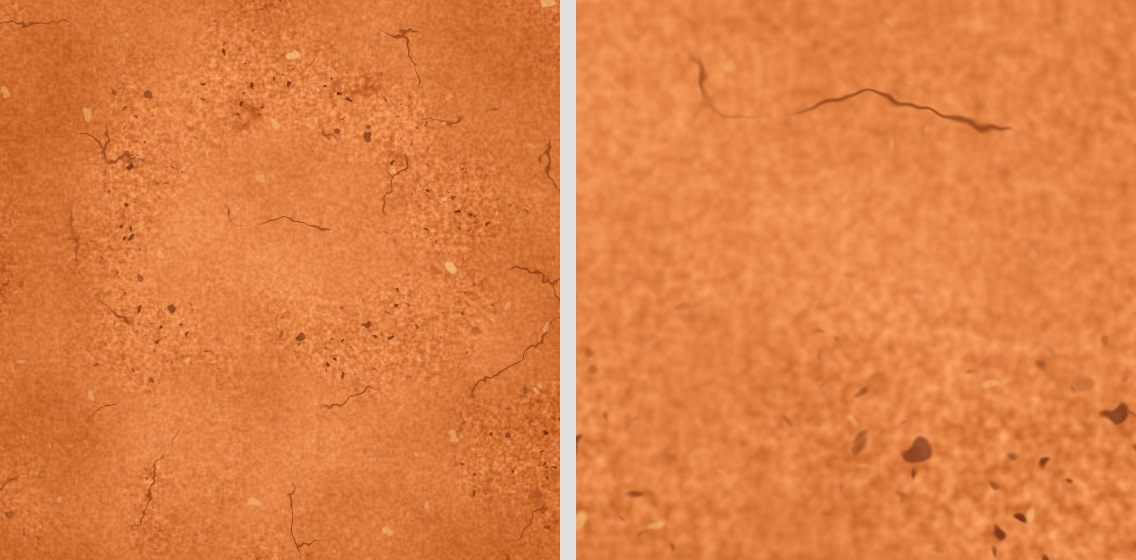
Left: the whole. Right: its middle third, enlarged.
Write a WebGL 2 fragment shader that draws this texture.

```glsl
#version 300 es
precision highp float;

uniform vec2 u_resolution;
out vec4 fragColor;

// Colours
const vec3 CLAY = vec3(0.885, 0.513, 0.268);
const vec3 TONE_AXIS = vec3(0.85, 1.0, 0.93);
const vec3 RUBBLE = vec3(0.68, 0.29, 0.11);
const vec3 PIT = vec3(0.36, 0.13, 0.05);
const vec3 CRACK = vec3(0.50, 0.21, 0.07);
const vec3 CHIP = vec3(0.97, 0.76, 0.51);

// Amounts and sizes, in canvas units
const float BROAD_CONTRAST = 0.075;
const float GRAIN_CONTRAST = 0.15;
const float VIGNETTE = 0.10;
const float CRACK_CELLS = 4.0;
const float CRACK_WIDTH = 0.0022;
const float SOFTNESS = 0.0022;

vec2 hash2(vec2 cell, float seed) {
    uvec2 v = uvec2(ivec2(cell) + 4096) + uvec2(uint(seed) * 977u, uint(seed) * 331u);
    v = v * 1664525u + 1013904223u;
    v.x += v.y * 1664525u;
    v.y += v.x * 1664525u;
    v ^= v >> 16u;
    v.x += v.y * 1664525u;
    v.y += v.x * 1664525u;
    v ^= v >> 16u;
    return vec2(v & 65535u) / 65535.0;
}

float cornerSlope(vec2 cell, vec2 offset, float seed) {
    float angle = 6.28318 * hash2(cell, seed).x;
    return dot(vec2(cos(angle), sin(angle)), offset);
}

float gradientNoise(vec2 p, float seed) {
    vec2 i = floor(p), f = p - i;
    vec2 w = f * f * f * (f * (f * 6.0 - 15.0) + 10.0);
    vec2 e = vec2(1.0, 0.0);
    float low = mix(cornerSlope(i, f, seed), cornerSlope(i + e, f - e, seed), w.x);
    float high = mix(cornerSlope(i + e.yx, f - e.yx, seed), cornerSlope(i + 1.0, f - 1.0, seed), w.x);
    return mix(low, high, w.y);
}

float fbm(vec2 p, float seed) {
    float sum = 0.0, gain = 1.0;
    for (int k = 0; k < 4; k++) {
        sum += gain * gradientNoise(p, seed + float(k));
        p = p * 2.03 + 7.1;
        gain *= 0.55;
    }
    return sum;
}

// Regions where the surface is broken up
float roughness(vec2 p) {
    return smoothstep(-0.12, 0.42, fbm(p * 3.2, 11.0));
}

// Coverage of randomly turned oval spots; clustering 0 = even, 1 = only in rough regions
float scatter(vec2 p, float cells, float density, float radius, float clustering, float seed) {
    float cover = 0.0;
    float soft = max(SOFTNESS, 1.0 / u_resolution.y);
    vec2 home = floor(p * cells);
    for (int y = -1; y <= 1; y++) {
        for (int x = -1; x <= 1; x++) {
            vec2 cell = home + vec2(x, y);
            vec2 centre = (cell + hash2(cell, seed)) / cells;
            vec2 pick = hash2(cell, seed + 1.0);
            if (pick.x > density) continue;
            float turn = 6.28318 * hash2(cell, seed + 2.0).x;
            vec2 d = mat2(cos(turn), sin(turn), -sin(turn), cos(turn)) * (p - centre);
            float size = radius * mix(0.35, 1.0, pick.y * pick.y);
            float dist = length(d * vec2(1.0, 1.6)) - size;
            float strength = mix(1.0, roughness(centre), clustering) * mix(0.55, 1.0, pick.y);
            cover = max(cover, strength * (1.0 - smoothstep(-soft, soft, dist)));
        }
    }
    return cover;
}

// Distance to the nearest border between irregular plates
float plateBorder(vec2 p) {
    vec2 home = floor(p), nearest = vec2(9.0);
    for (int k = 0; k < 25; k++) {
        vec2 cell = home + vec2(k % 5 - 2, k / 5 - 2);
        vec2 d = cell + hash2(cell, 31.0) - p;
        if (dot(d, d) < dot(nearest, nearest)) nearest = d;
    }
    float border = 9.0;
    for (int k = 0; k < 25; k++) {
        vec2 cell = home + vec2(k % 5 - 2, k / 5 - 2);
        vec2 d = cell + hash2(cell, 31.0) - p, span = d - nearest;
        if (dot(span, span) > 0.0001) border = min(border, dot(0.5 * (d + nearest), normalize(span)));
    }
    return border;
}

void main() {
    vec2 p = gl_FragCoord.xy / u_resolution.y;
    vec2 screen = gl_FragCoord.xy / u_resolution - 0.5;
    float rough = roughness(p);

    // Clay tone: broad stains, fine grain and darker margins
    float grain = gradientNoise(p * 62.0, 20.0) * 0.7 + gradientNoise(p * 125.0, 21.0) + gradientNoise(p * 210.0, 22.0) * 0.6;
    float tone = BROAD_CONTRAST * fbm(p * 4.5, 3.0) + GRAIN_CONTRAST * mix(0.5, 1.0, rough) * grain;
    tone -= VIGNETTE * smoothstep(0.28, 0.68, length(screen * vec2(1.12, 0.9)));
    vec3 colour = CLAY + TONE_AXIS * tone;

    // Crumbled reddish patches
    float crumbs = smoothstep(0.05, 0.6, fbm(p * 34.0, 41.0) + 0.3 * rough - 0.1);
    float patches = smoothstep(0.08, 0.45, fbm(p * 6.0, 47.0));
    colour = mix(colour, RUBBLE, 0.75 * crumbs * patches * mix(0.3, 1.0, rough));

    // Broken hairline cracks
    vec2 bend = vec2(fbm(p * 11.0, 51.0), fbm(p * 11.0, 56.0));
    float crackDistance = plateBorder((p + 0.035 * bend) * CRACK_CELLS) / CRACK_CELLS;
    float crackShown = smoothstep(0.02, 0.28, fbm(p * 3.6, 61.0));
    float crackWidth = CRACK_WIDTH * (1.0 + 1.5 * gradientNoise(p * 30.0, 66.0));
    float crack = 1.0 - smoothstep(0.0, crackWidth + max(0.0015, 1.0 / u_resolution.y), crackDistance);
    colour = mix(colour, CRACK, 0.7 * crack * crackShown);

    // Dark pits and pale chips with ragged outlines
    vec2 ragged = p + 0.006 * vec2(gradientNoise(p * 85.0, 71.0), gradientNoise(p * 85.0, 72.0));
    float pits = max(scatter(ragged, 22.0, 0.22, 0.010, 1.0, 80.0), scatter(ragged, 52.0, 0.25, 0.0048, 1.0, 84.0));
    colour = mix(colour, PIT, 0.8 * pits);
    float chips = max(scatter(ragged, 11.0, 0.20, 0.013, 0.4, 90.0), 0.75 * scatter(ragged, 38.0, 0.10, 0.0048, 0.4, 94.0));
    colour = mix(colour, CHIP, 0.8 * chips);

    fragColor = vec4(clamp(colour, 0.0, 1.0), 1.0);
}
```
